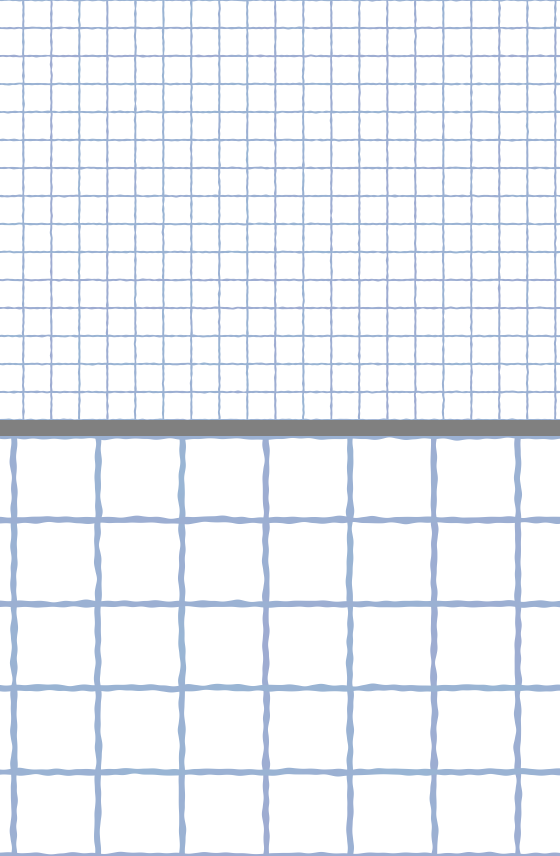
Top, the full canvas; bottom, a detail of the centre.
Give the GLSL for this pattern, as a Shadertoy shader.

```glsl
// Squared paper: a 20 by 15 grid of thin blue pen lines on white.
// Each line is a distance band whose centre, two edges and tint
// are varied by gradient noise that wraps around the canvas.

const vec2 CELLS = vec2(20.0, 15.0);

// Pseudo-random slope in -1..1 for one knot of one noise track
float slope(int knot, int track) {
    uint h = uint(knot) * 374761393u + uint(track) * 668265263u + 97u;
    h = (h ^ (h >> 13)) * 1274126177u;
    h ^= h >> 16;
    return float(h & 65535u) / 32767.5 - 1.0;
}

// 1D gradient noise that repeats after a whole number of knots
float gradientNoise(float s, int period, int track) {
    float base = floor(s);
    float f = s - base;
    int knot = int(base);
    float a = slope(knot % period, track) * f;
    float b = slope((knot + 1) % period, track) * (f - 1.0);
    return mix(a, b, f * f * f * (f * (f * 6.0 - 15.0) + 10.0));
}

// One family of parallel lines: x = ink coverage, y = tint
vec2 penLines(float across, float along, float count, float len, int family, float pixel) {
    float nearest = floor(across + 0.5);
    int track = family + 4 * int(mod(nearest, count));
    int n = int(len);

    // Slow drift of the centre and separate roughness on either side
    float offset = across - nearest;
    offset += 0.025 * gradientNoise(along * 2.0, n * 2, track);
    float side = offset < 0.0 ? 0.0 : 1.0;
    float rough = gradientNoise(along * 5.0, n * 5, track + 1 + int(side));
    float halfWidth = 0.036 + 0.035 * rough;

    float ink = clamp(0.5 - (abs(offset) - halfWidth) / pixel, 0.0, 1.0);
    float tint = 0.5 + 0.35 * slope(7, track + 3) + 0.8 * gradientNoise(along, n, track + 3);
    return vec2(ink, clamp(tint, 0.0, 1.0));
}

vec3 inkColour(float tint) {
    return mix(vec3(0.62, 0.67, 0.82), vec3(0.60, 0.71, 0.83), tint);
}

void mainImage(out vec4 fragColor, in vec2 fragCoord) {
    vec2 cell = fragCoord / iResolution.xy * CELLS;
    vec2 pixel = CELLS / iResolution.xy;

    // Uprights sit five sixths into a cell, rules on the cell borders
    vec2 upright = penLines(cell.x - 0.833, cell.y, CELLS.x, CELLS.y, 0, pixel.x);
    vec2 rule = penLines(cell.y, cell.x, CELLS.y, CELLS.x, 400, pixel.y);

    // Ink over white paper
    vec3 colour = vec3(1.0);
    colour = mix(colour, inkColour(upright.y), upright.x);
    colour = mix(colour, inkColour(rule.y), rule.x);
    fragColor = vec4(colour, 1.0);
}
```
